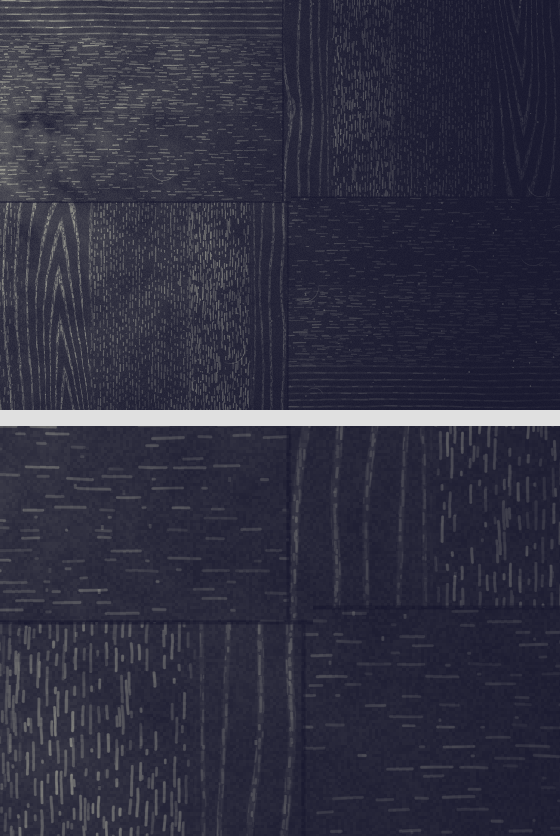
Top, the full canvas; bottom, a detail of the centre.
A Shadertoy shader for this texture:

```glsl
#define NIGHT vec3(0.10, 0.10, 0.185)
#define ASH vec3(0.56, 0.56, 0.53)
#define PIVOT vec2(0.710, 0.511)    // point the four panels turn around
#define GLOW_AT vec2(0.0, 0.68)     // centre of the pale, worn area
#define PORE_WIDTH 0.0013
#define RING_STEP 0.030             // spacing of the arched rings
#define ARCH_X 0.555                // axis of the arched rings
#define STRIP_Y 0.21                // joint inside the horizontal panels
#define SCRATCHES 8

float pixel;                        // height of one pixel in canvas units

vec3 hash3(vec2 p) {
    vec3 q = fract(vec3(p.xyx) * vec3(0.1031, 0.1030, 0.0973));
    q += dot(q, q.yxz + 33.33);
    return fract((q.xxy + q.yzz) * q.zyx);
}

// Layered sines, about -1 to 1
float waves(vec2 p) {
    float sum = 0.0, amp = 0.5;
    for (int i = 0; i < 5; i++) {
        sum += amp * sin(p.x + 1.7 * sin(p.y)) * cos(p.y * 0.9 + 1.3 * sin(p.x * 0.7));
        p = mat2(1.5, 1.2, -1.2, 1.5) * p + 2.3;
        amp *= 0.6;
    }
    return sum;
}

// One soft dash per cell; x runs across the grain, y along it
float pores(vec2 p, vec2 cell, float density) {
    vec2 g = p / cell;
    g.y += 9.0 * hash3(vec2(floor(g.x), 7.0)).x;
    vec3 r = hash3(floor(g) + 57.0);
    vec2 f = fract(g) - 0.5;
    f.x -= 0.45 * (r.y - 0.5);
    f.y = max(abs(f.y) - 0.45 * r.x, 0.0);
    float d = length(f * cell);
    float dash = 1.0 - smoothstep(PORE_WIDTH * 0.4, PORE_WIDTH + 0.6 * pixel, d);
    return dash * step(r.z, density) * (0.45 + 0.55 * fract(r.z * 17.0 + r.x));
}

float band(float x, float lo, float hi, float soft) {
    return smoothstep(lo - soft, lo + soft, x) * (1.0 - smoothstep(hi - soft, hi + soft, x));
}

float ridge(float d, float width) {
    return 1.0 - smoothstep(width * 0.4, width + 0.5 * pixel, abs(d));
}

// Panel with upright grain: strands, dense pores, fine pores, arched rings
float uprightGrain(vec2 p) {
    float sway = 0.004 * waves(vec2(p.x * 9.0, p.y * 11.0));
    vec2 w = vec2(p.x + sway, p.y);
    float speckle = 0.25 + 0.75 * max(pores(w, vec2(0.0042, 0.016), 0.85),
                                      pores(w.xy + 0.37, vec2(0.0053, 0.011), 0.7));

    float strands = 0.0;
    for (int i = 0; i < 5; i++) {
        float k = float(i);
        float bulge = 0.014 * exp(-pow((p.y - 0.21) / 0.08, 2.0) - 0.5 * k);
        float x = -0.017 + 0.037 * k - 0.0026 * k * k + bulge;
        x += 0.003 * sin(p.y * 11.0 + k * 2.0);
        strands = max(strands, ridge(w.x - x, 0.0042 - 0.0005 * k) * (1.0 - 0.1 * k));
    }
    // Small knot beside the first strand
    vec2 knot = (p - vec2(0.0, 0.225)) / vec2(0.010, 0.024);
    strands = max(strands, 0.8 * ridge(length(knot) - 0.8 + 30.0 * sway, 0.4));

    float dx = p.x - ARCH_X - 0.012 * sin(p.y * 8.0);
    float lift = 0.25 * (p.y - 0.12) * exp(-dx * dx / 0.0028);
    float s = abs(dx) - lift + 0.0035 * waves(p * vec2(60.0, 24.0));
    float ring = (fract(s / RING_STEP) - 0.5) * RING_STEP;
    float arches = ridge(ring, 0.0034 + 0.003 * exp(-dx * dx / 0.0006));
    arches *= smoothstep(0.475, 0.50, p.x);

    float dense = max(pores(w, vec2(0.0066, 0.025), 0.8),
                      pores(w + 0.71, vec2(0.0091, 0.034), 0.6)) * band(p.x, 0.10, 0.25, 0.008);
    float fine = 0.75 * pores(p, vec2(0.0078, 0.019), 0.85) * band(p.x, 0.24, 0.49, 0.008);
    float edge = 0.6 * pores(w, vec2(0.0085, 0.022), 0.7) * smoothstep(0.64, 0.68, p.x);
    return max(max(strands, arches) * speckle, max(max(dense, fine), edge));
}

// Panel with level grain: short pores, longer pores, then wavy lines
float levelGrain(vec2 p) {
    vec2 w = vec2(p.y + 0.004 * waves(vec2(p.x * 6.0, p.y * 12.0)), p.x);
    float lower = 0.65 * pores(w, vec2(0.0085, 0.030), 0.55) * (1.0 - step(STRIP_Y, p.y));
    float upper = 0.80 * max(pores(w, vec2(0.0088, 0.042), 0.8),
                             0.7 * pores(w + 0.43, vec2(0.0073, 0.026), 0.4));
    upper *= band(p.y, STRIP_Y, 0.40, 0.012);
    float line = ridge((fract(w.x / 0.0165) - 0.5) * 0.0165, 0.0024);
    line *= 0.35 + 0.65 * pores(w, vec2(0.0055, 0.04), 0.85);
    return max(max(lower, upper), line * smoothstep(0.37, 0.41, p.y));
}

void mainImage(out vec4 fragColor, in vec2 fragCoord) {
    pixel = 1.0 / iResolution.y;
    vec2 uv = fragCoord / iResolution.xy;
    vec2 canvas = fragCoord * pixel;

    // Lower panels are the upper ones turned half round
    vec2 p = canvas - PIVOT;
    float seamY = p.x < 0.0 ? -0.004 : 0.008;
    bool isTop = p.y > seamY;
    vec2 q = isTop ? p : -p;
    float seamX = isTop ? -0.020 : 0.008;
    bool isUpright = q.x > seamX;
    float grain = isUpright ? uprightGrain(q) : levelGrain(q);

    // Worn glow fading to the right, with cloudy stains
    float light = 1.0 - smoothstep(0.0, 1.08, length((uv - GLOW_AT) * vec2(1.0, 0.7)));
    float cloud = waves(canvas * 13.0) + 0.5 * waves(canvas * 47.0);
    float tone = 0.01 + 0.27 * pow(light, 1.4);
    tone += 0.14 * cloud * light * light;
    tone += 0.26 * exp(-dot(uv - GLOW_AT, (uv - GLOW_AT) * vec2(45.0, 60.0))) * (0.7 + cloud);
    if (!isUpright) tone += (q.y > STRIP_Y ? 0.05 : -0.01) * light;
    tone += grain * mix(0.17, 0.85, light) * (0.85 + 0.3 * cloud);

    // Joints between panels and strips
    float joint = ridge(p.y - seamY, 0.0022);
    joint = max(joint, ridge(q.x - seamX, 0.0022));
    if (!isUpright) joint = max(joint, 0.4 * ridge(q.y - STRIP_Y, 0.002));
    tone = mix(tone, 0.0, 0.65 * joint);

    // Curved scratches and scattered dust
    for (int i = 0; i < SCRATCHES; i++) {
        vec3 r = hash3(vec2(float(i) * 3.7 + 1.0, 19.0));
        vec2 d = canvas - r.xy * vec2(1.37, 1.0);
        float turn = 6.283 * r.z;
        float arc = ridge(length(d) - 0.018 - 0.02 * r.z, 0.0009);
        arc *= smoothstep(0.3, 0.9, dot(normalize(d + 0.00001), vec2(cos(turn), sin(turn))));
        tone += 0.22 * arc * (0.5 + light);
    }
    tone += 0.3 * pores(canvas, vec2(0.021, 0.004), 0.012);
    tone += 0.07 * (hash3(floor(canvas * 400.0)).x - 0.5) * (0.5 + light);

    fragColor = vec4(mix(NIGHT, ASH, clamp(tone, -0.06, 1.25)), 1.0);
}
```
